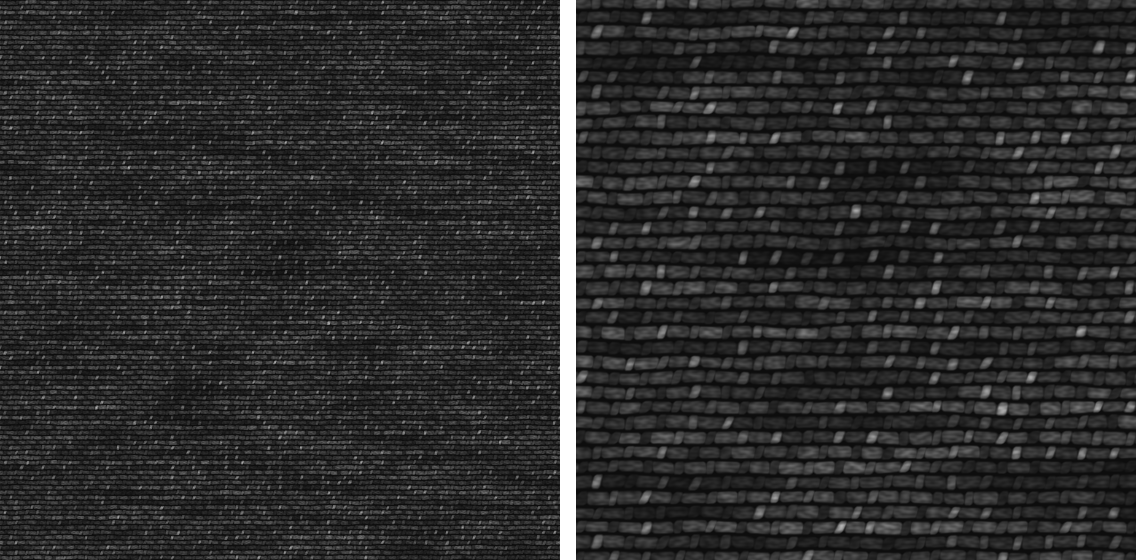
Left: the whole. Right: its middle third, enlarged.
Reproduce this texture procedurally as a WebGL 1 fragment shader.

```glsl
precision highp float;

uniform vec2 u_resolution;

const vec2 THREADS = vec2(104.0, 112.0); // warp columns, weft rows
const float GAP_TONE = 0.05;
const float WEFT_TONE = 0.235;
const float WARP_TONE = 0.17;
const float GLINT_TONE = 0.36;

float hash(vec2 p) {
  vec3 q = fract(p.xyx * vec3(0.1031, 0.1030, 0.0973));
  q += dot(q, q.yzx + 33.33);
  return fract((q.x + q.y) * q.z);
}

float gradientDot(vec2 corner, vec2 offset, vec2 period) {
  float angle = 6.28318 * hash(mod(corner, period));
  return dot(vec2(cos(angle), sin(angle)), offset);
}

// Gradient noise that wraps after the given period, about -0.7 to 0.7
float noise(vec2 p, vec2 period) {
  vec2 i = floor(p);
  vec2 f = p - i;
  vec2 s = f * f * f * (f * (f * 6.0 - 15.0) + 10.0);
  vec2 e = vec2(1.0, 0.0);
  float low = mix(gradientDot(i, f, period),
                  gradientDot(i + e, f - e, period), s.x);
  float high = mix(gradientDot(i + e.yx, f - e.yx, period),
                   gradientDot(i + e.xx, f - e.xx, period), s.x);
  return mix(low, high, s.y);
}

float roundedBox(vec2 p, vec2 halfSize, float radius) {
  vec2 q = abs(p) - halfSize + radius;
  return length(max(q, 0.0)) + min(max(q.x, q.y), 0.0) - radius;
}

float coverage(float dist, float soft) {
  return 1.0 - smoothstep(-soft, soft, dist);
}

// Uneven spun yarn: streaks along one row plus broad cloudy patches
float yarnTone(vec2 uv, float row) {
  vec2 streaks = vec2(7.0, THREADS.y);
  vec2 patches = vec2(5.0, 18.0);
  float streak = noise(vec2(uv.x * streaks.x, row + 0.5), streaks);
  float patchy = noise(uv * patches, patches);
  return 1.0 + 0.75 * streak + 0.35 * patchy;
}

float weftShade(vec2 p, float fibre) {
  float across = 1.0 - 2.2 * p.y * p.y;
  float along = 1.0 - 0.45 * p.x * p.x;
  return across * along * (1.0 + 0.55 * fibre);
}

float warpShade(vec2 p, float seed) {
  float glint = pow(seed, 4.0) * exp(-9.0 * dot(p, p));
  return WARP_TONE * (0.7 + 0.6 * seed) + GLINT_TONE * glint;
}

void main() {
  vec2 uv = gl_FragCoord.xy / u_resolution;
  float soft = max(0.09, 0.6 * THREADS.y / u_resolution.y);

  // Slightly wandering threads
  vec2 bendX = vec2(52.0, 56.0);
  vec2 bendY = vec2(26.0, 56.0);
  vec2 p = uv * THREADS;
  p += vec2(0.3 * noise(uv * bendX, bendX), 0.25 * noise(uv * bendY, bendY));

  // Plain weave: each row is shifted by one warp thread
  float row = mod(floor(p.y), THREADS.y);
  float v = fract(p.y) - 0.5;
  float x = p.x + row;
  float pairs = 0.5 * THREADS.x;
  vec2 weftId = vec2(mod(floor(0.5 * x), pairs), row);
  vec2 warpId = vec2(mod(floor(0.5 * (x + 1.0)), pairs), row);
  vec2 weftPos = vec2(mod(x, 2.0) - 1.0, v);
  vec2 warpPos = vec2(mod(x + 1.0, 2.0) - 1.0 - 0.3 * v, v);

  // Fibres along the weft and a hidden strand below the crossings
  vec2 fibres = vec2(208.0, 448.0);
  float fibre = noise(uv * fibres, fibres);
  float yarn = yarnTone(uv, row);
  float tone = GAP_TONE + 0.05 * yarn * coverage(abs(v) - 0.25, soft);

  // Long weft floats
  float weftSeed = hash(weftId + 17.0);
  vec2 weftSize = vec2(0.62 + 0.12 * weftSeed, 0.39);
  float weft = WEFT_TONE * yarn * (0.82 + 0.36 * weftSeed);
  weft *= weftShade(weftPos, fibre);
  tone = mix(tone, weft, coverage(roundedBox(weftPos, weftSize, 0.2), soft));

  // Short slanted warp crossings, a few of them shiny
  float warpSeed = hash(warpId + 71.0);
  float warp = warpShade(warpPos, warpSeed) * (0.6 + 0.4 * yarn);
  warp *= 1.0 + 0.4 * fibre;
  float warpMask = coverage(roundedBox(warpPos, vec2(0.27, 0.42), 0.18), soft);
  tone = mix(tone, warp, warpMask);

  gl_FragColor = vec4(vec3(clamp(tone, 0.03, 0.75)), 1.0);
}
```
